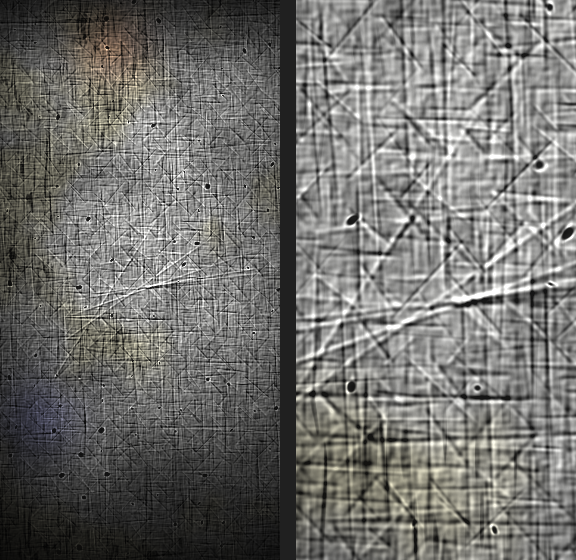
Left: the whole. Right: its middle third, enlarged.
Reproduce this texture procedurally as a WebGL 1 fragment shader.

```glsl
precision highp float;
uniform vec2 u_resolution;

float hash(vec2 p) {
  return fract(sin(dot(p, vec2(127.1, 311.7))) * 43758.55);
}

float noise(vec2 p) {
  vec2 i = floor(p), f = fract(p);
  f = f * f * (3.0 - 2.0 * f);
  return mix(mix(hash(i), hash(i + vec2(1, 0)), f.x),
             mix(hash(i + vec2(0, 1)), hash(i + vec2(1, 1)), f.x), f.y);
}

float fbm(vec2 p) {
  float sum = 0.0, amp = 0.5;
  for (int i = 0; i < 5; i++) {
    sum += amp * noise(p);
    p = p * 2.03 + 17.3;
    amp *= 0.5;
  }
  return sum;
}

vec2 rotate(vec2 p, float a) {
  return vec2(cos(a) * p.x + sin(a) * p.y, cos(a) * p.y - sin(a) * p.x);
}

// Dark cut with a lit lip on one side
float groove(float d, float w) {
  float cut = d / w, lip = (d + 1.9 * w) / w;
  return 0.65 * exp(-lip * lip) - exp(-cut * cut);
}

// One short scratch in each cell of a rotated, staggered grid
float scratchLayer(vec2 p, float angle, vec2 cell, float seed) {
  vec2 q = rotate(p, angle) / cell + seed * 7.3;
  q.x += 5.0 * hash(vec2(floor(q.y), seed));
  vec2 id = floor(q) + seed * 31.0, f = fract(q);
  float pick = hash(id), reach = 0.15 + 0.33 * hash(id + 3.7);
  float bend = (hash(id + 9.1) - 0.5) * (f.x - 0.5) * 0.5;
  float d = (f.y - 0.3 - 0.4 * hash(id + 5.3) - bend) * cell.y;
  float ends = 1.0 - smoothstep(reach * 0.6, reach, abs(f.x - 0.5));
  float tone = pick > 0.72 ? -0.7 : 0.3 + pick;
  return groove(d, 0.0018 + 0.0012 * hash(id + 1.9)) * ends * tone;
}

// Cuts that run over most of the plate, broken up along their length
float longCuts(vec2 p) {
  float sum = 0.0;
  for (int i = 0; i < 26; i++) {
    float k = float(i), r = hash(vec2(k, 4.2));
    float upright = mod(k, 2.0);
    float angle = upright * 1.571 + (hash(vec2(k, 8.6)) - 0.5) * 0.09;
    vec2 centre = vec2(hash(vec2(k, 1.7)), 2.0 * hash(vec2(k, 2.9)));
    vec2 q = rotate(p - centre, angle);
    q.y += 0.006 * sin(q.x * 4.0 + k);
    float wear = smoothstep(0.25, 0.6, noise(vec2(q.x * 3.0 + k * 9.0, k)));
    sum += groove(q.y, 0.002 + 0.001 * r) * wear * (0.5 + 0.5 * r);
  }
  return sum;
}

// Pale slashes fanning out to the right
float slashes(vec2 p) {
  float sum = 0.0;
  for (int i = 0; i < 5; i++) {
    float k = float(i);
    vec2 q = rotate(p - vec2(0.3 - 0.03 * k, 0.95 - 0.02 * k * k), 0.13 + 0.055 * k * k);
    q.y += 0.02 * q.x * q.x;
    float span = smoothstep(-0.1, 0.1, q.x) * (1.0 - smoothstep(0.5, 0.85, q.x));
    sum -= groove(q.y, 0.0028) * span * (0.6 + 0.5 * noise(vec2(q.x * 14.0, k)));
  }
  return sum;
}

// Pits: x is the dark hole, y the lit rim
vec2 pits(vec2 p) {
  vec2 q = p / 0.085, id = floor(q);
  vec2 d = (fract(q) - 0.25 - 0.5 * vec2(hash(id), hash(id + 7.7))) * 0.085;
  d = rotate(d, 6.3 * hash(id + 2.2)) * vec2(1.0, 1.0 + 0.9 * hash(id + 6.1));
  float r = 0.003 + 0.008 * pow(hash(id + 4.4), 2.0);
  float present = step(0.66, hash(id + 12.5));
  float edge = length(d) + 0.003 * (noise(p * 160.0) - 0.5);
  float rim = (edge - r - 0.003) / 0.0025;
  return present * vec2(1.0 - smoothstep(r - 0.002, r + 0.002, edge), exp(-rim * rim));
}

float relief(vec2 p) {
  return noise(p * vec2(190, 60)) + noise(p * vec2(60, 190)) + 0.8 * noise(p * 150.0);
}

void main() {
  vec2 uv = gl_FragCoord.xy / u_resolution;
  vec2 p = gl_FragCoord.xy / u_resolution.x;

  // Light pooled above the middle
  float light = smoothstep(-0.17, 0.55, uv.y) * (1.0 - smoothstep(0.78, 1.1, uv.y));
  light *= 1.0 - 1.6 * pow(uv.x - 0.54, 2.0);
  float patches = fbm(p * 3.5 + 4.0);
  float shade = 0.56 * light * (0.62 + 0.8 * patches);

  // Embossed grain and scratches
  float detail = 0.36 * (relief(p) - relief(p + vec2(0.003, -0.003)));
  detail += 0.5 * (fbm(p * vec2(70, 45)) - 0.48);
  for (int i = 0; i < 16; i++) {
    float k = float(i), r = hash(vec2(k, 6.4));
    float angle = mod(k, 2.0) * 1.571 + (r - 0.5) * (mod(k, 5.0) > 3.5 ? 2.4 : 0.14);
    detail += 0.42 * scratchLayer(p, angle, vec2(0.1 + 0.35 * r, 0.035 + 0.05 * r), k + 1.0);
  }
  detail += 0.5 * longCuts(p) + 0.55 * slashes(p);

  // Dark upright hairs inside the stained areas
  float stain = smoothstep(0.45, 0.65, fbm(p * 2.6 + 21.0));
  float hairs = smoothstep(0.62, 0.85, noise(p * vec2(150, 13) + 3.0 * noise(p * 9.0)));
  detail -= hairs * (0.15 + 0.4 * stain);
  shade *= max(0.12, 1.0 + clamp(detail, -0.9, 0.75));

  vec2 pit = pits(p);
  shade = mix(shade * (1.0 + 0.45 * pit.y), 0.03, 0.9 * pit.x);

  // Faint olive, rust and blue tarnish
  vec3 tint = mix(vec3(1.0, 1.0, 0.99), vec3(1.03, 1.01, 0.88), stain);
  float rust = exp(-60.0 * dot(p - vec2(0.4, 1.84), p - vec2(0.4, 1.84)));
  float blue = exp(-50.0 * dot(p - vec2(0.13, 0.5), p - vec2(0.13, 0.5)));
  tint *= mix(vec3(1), vec3(1.15, 0.95, 0.88), rust) * mix(vec3(1), vec3(0.94, 0.95, 1.2), blue);
  gl_FragColor = vec4(clamp(shade * tint + 0.012, 0.0, 1.0), 1.0);
}
```
